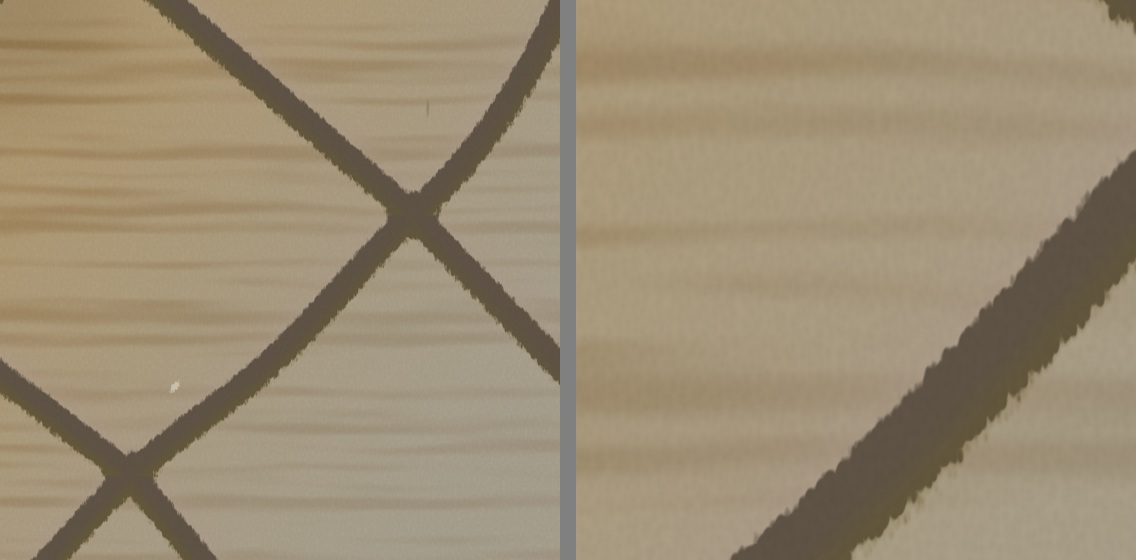
Left: the whole. Right: its middle third, enlarged.
Reproduce this pattern procedurally as a WebGL 2 fragment shader.

```glsl
#version 300 es
precision highp float;
// A woven rug with a large diamond lattice of dark, hand-drawn bands.
// Two families of bent lines make the lattice; cellular noise frays their
// edges and grains the pile, layered sines stain it with level streaks.

#define NODE vec2(0.738, 0.616)   // main crossing of the lattice
#define NODE_STEP_X 0.504         // distance across to the next crossing
#define RISE_SLOPE 0.923
#define FALL_SLOPE -0.87
#define RISE_SPACING 1.12         // vertical gap between rising bands
#define FALL_SPACING 0.903        // vertical gap between falling bands
#define HALF_WIDTH 0.0235
#define FRAY 0.011
#define STREAK_DEPTH 0.075
#define GRAIN 0.05

uniform vec2 u_resolution;
out vec4 fragColor;

const float PI = 3.14159265;
const vec3 SAND = vec3(0.685, 0.588, 0.425);
const vec3 STONE = vec3(0.645, 0.615, 0.545);
const vec3 STAIN = vec3(0.75, 1.0, 1.15);
const vec3 BAND = vec3(0.365, 0.322, 0.268);
const vec3 OLIVE = vec3(0.390, 0.345, 0.215);
const vec3 BLUSH = vec3(0.665, 0.595, 0.530);

vec2 hash2(vec2 p) {
    vec3 q = fract(p.xyx * vec3(0.1031, 0.1030, 0.0973));
    q += dot(q, q.yzx + 33.33);
    return fract((q.xx + q.yz) * q.zy);
}

// Distance to the nearest jittered cell point, about 0 to 1.
float cellular(vec2 p) {
    vec2 cell = floor(p), f = fract(p);
    float nearest = 2.0;
    for (int j = -1; j <= 1; j++)
        for (int i = -1; i <= 1; i++) {
            vec2 o = vec2(i, j);
            vec2 r = o + hash2(cell + o) - f;
            nearest = min(nearest, dot(r, r));
        }
    return sqrt(nearest);
}

// Height of the rising band: sags between crossings, steepens at the right.
float riseHeight(float x) {
    float t = x - NODE.x;
    float sag = sin(PI * t / NODE_STEP_X);
    float bend = max(t, 0.0);
    return NODE.y + RISE_SLOPE * t - 0.028 * sag * sag + 2.3 * bend * bend;
}

// Height of a falling band, which kinks down past its crossing.
float fallHeight(float x, float row) {
    float t = x - (NODE.x - NODE_STEP_X * row);
    float kink = 0.16 * max(t, 0.0) + row * (0.11 * abs(t) + 0.08 * max(t, 0.0));
    return NODE.y + FALL_SLOPE * (x - NODE.x) - row * FALL_SPACING - kink;
}

// Signed distances to the nearest rising and falling band; above is positive.
vec2 latticeDistances(vec2 p) {
    const float e = 0.008;
    float rise = p.y - riseHeight(p.x);
    rise -= RISE_SPACING * round(rise / RISE_SPACING);
    float riseGrad = (riseHeight(p.x + e) - riseHeight(p.x - e)) / (2.0 * e);

    float drop = NODE.y + FALL_SLOPE * (p.x - NODE.x) - p.y;
    float row = round(drop / FALL_SPACING);
    float fall = p.y - fallHeight(p.x, row);
    float fallGrad = (fallHeight(p.x + e, row) - fallHeight(p.x - e, row)) / (2.0 * e);
    return vec2(rise, fall) * inversesqrt(1.0 + vec2(riseGrad * riseGrad, fallGrad * fallGrad));
}

float smoothMin(float a, float b, float k) {
    float h = max(k - abs(a - b), 0.0) / k;
    return min(a, b) - 0.25 * h * h * k;
}

// Uneven level streaks, 0 to 1.
float streaks(vec2 p) {
    float sum = 0.0;
    for (int i = 1; i <= 6; i++) {
        float n = float(i);
        float wander = 0.5 * sin(p.x * (3.0 + 1.7 * n) + n * n);
        float patchy = 0.6 + 0.4 * sin(p.x * (2.0 + 1.3 * n) + 2.1 * n + 9.0 * p.y);
        sum += patchy * sin(p.y * 19.0 * pow(1.47, n) + wander + 2.3 * n * n);
    }
    float flecks = cellular(p * vec2(6.0, 48.0)) - 0.45;
    return smoothstep(-0.9, 2.7, sum + 1.3 * flecks);
}

void main() {
    vec2 p = gl_FragCoord.xy / u_resolution.y;
    float pixel = 1.0 / u_resolution.y;

    // Ground: warm at upper left, grey at lower right.
    float cool = smoothstep(0.0, 1.05, 0.1 + 0.55 * p.x + 0.5 * (1.0 - p.y));
    vec3 color = mix(SAND, STONE, cool);
    color -= STREAK_DEPTH * mix(1.15, 0.6, cool) * streaks(p) * STAIN;
    color *= 1.0 - 0.10 * smoothstep(0.35, 0.0, length(p - vec2(0.0, 1.0)));

    // Bands, with tufted edges and filled corners at crossings.
    vec2 d = latticeDistances(p);
    float side = abs(d.x) < abs(d.y) ? d.x : d.y;
    float tufts = cellular(p * vec2(95.0, 55.0)) - 0.45;
    float fuzz = cellular(p * vec2(230.0, 110.0) + 7.0) - 0.45;
    float fray = FRAY * (0.6 * tufts + 0.4 * fuzz) * (side < 0.0 ? 1.2 : 0.8);
    float edge = smoothMin(abs(d.x), abs(d.y), 0.025) - HALF_WIDTH + fray;

    // Blush halo above, olive fringe below.
    float halo = exp(-max(edge, 0.0) * 38.0);
    color = mix(color, BLUSH, halo * (side > 0.0 ? 0.6 : 0.15));
    float fringe = smoothstep(0.006, 0.0, edge) * step(side, 0.0);
    color = mix(color, OLIVE * 1.3, 0.35 * fringe);
    float olive = smoothstep(0.004, -0.022, side) * (0.9 - 0.45 * p.x);
    vec3 band = mix(BAND, OLIVE, olive);
    float soft = 0.0013 + pixel;
    color = mix(color, band, smoothstep(soft, -soft, edge));

    // Pile grain, one pale fleck and one brown tick.
    float grain = 0.6 * fuzz + 0.4 * (cellular(p * vec2(150.0, 190.0)) - 0.45);
    color *= 1.0 + GRAIN * grain;
    vec2 fleck = p - vec2(0.3125, 0.31);
    fleck.x -= 0.5 * fleck.y;
    color = mix(color, vec3(0.78, 0.75, 0.68), smoothstep(1.2, 0.5, length(fleck / vec2(0.007, 0.010)) + fuzz));
    vec2 tick = (p - vec2(0.764, 0.805)) / vec2(0.004, 0.022);
    color *= 1.0 - 0.14 * smoothstep(1.0, 0.2, length(tick));

    fragColor = vec4(color, 1.0);
}
```
